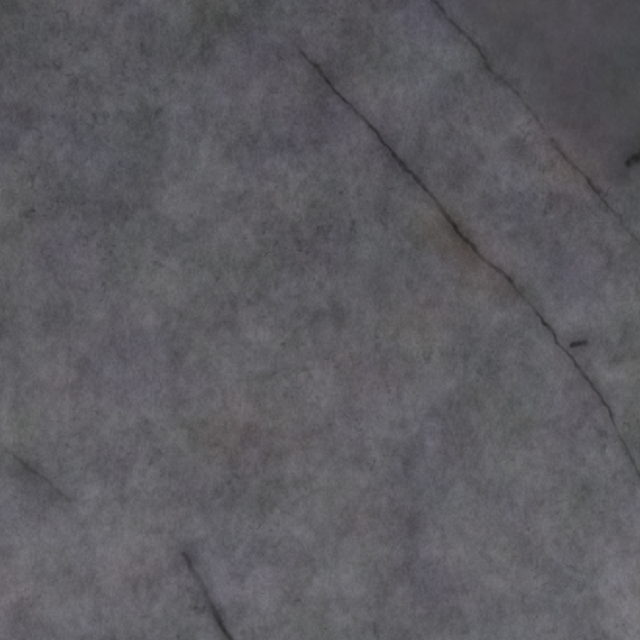
A WebGL 2 fragment shader for this texture:

```glsl
#version 300 es
precision highp float;
// Weathered grey stone with mottled stains, small pits and diagonal cracks.

uniform vec2 u_resolution;
out vec4 fragColor;

float hash(vec2 cell) {
    vec3 q = fract(cell.xyx * vec3(0.1031, 0.1030, 0.0973));
    q += dot(q, q.yzx + 33.33);
    return fract((q.x + q.y) * q.z);
}

float noise(vec2 p) {
    vec2 cell = floor(p);
    vec2 f = fract(p);
    f = f * f * (3.0 - 2.0 * f);
    float low = mix(hash(cell), hash(cell + vec2(1, 0)), f.x);
    float high = mix(hash(cell + vec2(0, 1)), hash(cell + vec2(1, 1)), f.x);
    return mix(low, high, f.y);
}

// Layered noise centred on zero
float fbm(vec2 p, int octaves) {
    float sum = 0.0;
    float amplitude = 0.5;
    for (int i = 0; i < octaves; i++) {
        sum += amplitude * (noise(p) - 0.5);
        p = mat2(1.6, 1.2, -1.2, 1.6) * p + 17.3;
        amplitude *= 0.6;
    }
    return sum;
}

float segmentDistance(vec2 p, vec2 a, vec2 b) {
    vec2 ab = b - a;
    return length(p - a - ab * clamp(dot(p - a, ab) / dot(ab, ab), 0.0, 1.0));
}

// Dark core with a soft shadow, broken up along its length
float crack(vec2 p, vec2 a, vec2 b, float width, float strength) {
    float d = segmentDistance(p, a, b);
    float wear = 0.25 + 0.9 * noise(p * 22.0 + a * 50.0);
    wear *= 0.65 + 0.6 * noise(p * 95.0 + b * 30.0);
    float core = 1.0 - smoothstep(width * 0.1, width, d);
    float shadow = exp(-d * d / (width * width * 6.0));
    return strength * wear * (0.65 * core + 0.38 * shadow);
}

// Soft elliptical patch lying along the crack direction
float patchMask(vec2 p, vec2 center, vec2 radius) {
    vec2 q = mat2(0.7, 0.7, -0.7, 0.7) * (p - center) / radius.x;
    q.x *= radius.x / radius.y;
    return exp(-dot(q, q));
}

// Sparse irregular pits, one candidate per cell
float pits(vec2 p, float scale, float density) {
    vec2 q = p * scale + 0.7 * vec2(noise(p * 90.0), noise(p * 90.0 + 40.0));
    vec2 cell = floor(q);
    float sum = 0.0;
    for (int y = -1; y <= 1; y++) {
        for (int x = -1; x <= 1; x++) {
            vec2 c = cell + vec2(x, y);
            vec2 center = c + vec2(hash(c + 3.1), hash(c + 8.7));
            float radius = mix(0.15, 0.45, hash(c + 21.0));
            float present = step(hash(c + 51.0), density);
            sum += present * (1.0 - smoothstep(radius * 0.1, radius, length(q - center)));
        }
    }
    return min(sum, 1.0);
}

void main() {
    vec2 p = gl_FragCoord.xy / u_resolution;
    vec2 warp = vec2(fbm(p * 16.0, 5), fbm(p * 16.0 + 60.0, 5));
    vec2 w = p + 0.020 * warp;

    // Broad light, cloudy mottling and fine grain
    float tone = 0.370 + 0.066 * (0.5 - p.y);
    tone += 0.080 * fbm(w * 6.0, 3);
    tone += 0.110 * fbm(w * 22.0 + 9.0, 3);
    tone += 0.075 * fbm(p * vec2(85.0, 65.0) + 33.0, 3);
    tone += 0.032 * (noise(p * vec2(230.0, 160.0)) - 0.5);
    tone += 0.034 * (noise(p * 330.0 + 5.0) - 0.5);

    // Shaded smooth slab beyond the upper crack
    vec2 rimStart = vec2(0.67, 1.01);
    vec2 rimEnd = vec2(1.01, 0.61);
    vec2 rimNormal = normalize(vec2(rimStart.y - rimEnd.y, rimEnd.x - rimStart.x));
    float beyond = dot(w - rimStart, rimNormal);
    float slab = smoothstep(-0.005, 0.04, beyond) * smoothstep(0.62, 0.82, p.y);
    tone = mix(tone, 0.290 + 0.40 * (tone - 0.335), 0.88 * slab);

    // Pits, worn hollows and pale chips
    float worn = smoothstep(0.30, 0.65, noise(p * 7.0 + 30.0)) * (1.0 - slab);
    tone -= 0.050 * worn * pits(p, 26.0, 0.24);
    tone -= 0.040 * worn * pits(p + 4.0, 65.0, 0.20);
    tone += 0.035 * patchMask(w, vec2(0.89, 0.55), vec2(0.035, 0.075));
    tone += 0.050 * patchMask(w, vec2(0.82, 0.80), vec2(0.018, 0.025));
    tone -= 0.040 * patchMask(w, vec2(0.06, 0.22), vec2(0.030, 0.050));

    // Blue, green and rust tints
    vec3 color = tone * vec3(1.0, 0.99, 1.045);
    float cool = fbm(p * 9.0 + 80.0, 5);
    float green = fbm(p * 10.0 + 120.0, 5);
    color += 0.034 * cool * vec3(-0.3, -0.1, 1.0);
    color += 0.026 * green * vec3(-0.5, 0.7, -0.5);
    float rust = patchMask(w, vec2(0.73, 0.61), vec2(0.035, 0.075));
    rust += 0.7 * patchMask(w, vec2(0.89, 0.74), vec2(0.04, 0.06));
    rust += 0.5 * patchMask(w, vec2(0.66, 0.52), vec2(0.06, 0.06));
    rust += 0.5 * patchMask(w, vec2(0.37, 0.33), vec2(0.06, 0.06));
    color += rust * vec3(0.015, -0.014, -0.028);

    // Cracks
    float dark = crack(w, vec2(0.46, 0.93), vec2(0.90, 0.44), 0.0050, 0.42);
    dark = max(dark, crack(w, vec2(0.90, 0.44), vec2(1.01, 0.25), 0.0044, 0.36));
    dark = max(dark, crack(w, rimStart, rimEnd, 0.0050, 0.32));
    dark = max(dark, crack(w, vec2(0.285, 0.13), vec2(0.375, -0.02), 0.0078, 0.48));
    dark = max(dark, crack(w, vec2(-0.02, 0.31), vec2(0.11, 0.22), 0.0060, 0.24));
    dark = max(dark, crack(w, vec2(0.54, 1.01), vec2(0.60, 0.92), 0.0060, 0.20));
    dark = max(dark, crack(w, vec2(0.98, 0.745), vec2(1.01, 0.765), 0.0110, 0.65));
    dark = max(dark, crack(w, vec2(0.90, 0.462), vec2(0.915, 0.467), 0.0075, 0.45));
    color *= 1.0 - dark * vec3(0.98, 1.0, 1.02);

    fragColor = vec4(clamp(color, 0.0, 1.0), 1.0);
}
```
